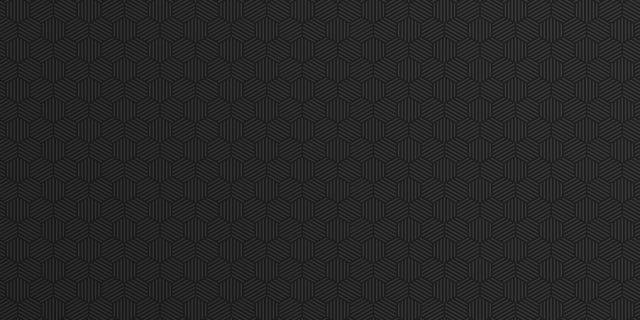
Give the GLSL for this pattern, as a Shadertoy shader.

```glsl
#define REPEATS vec2(9.0, 8.0)
#define PHASE vec2(0.25, 0.75)
#define STRIPES 7.0
#define LINE_WIDTH 0.42
#define SEAM 0.2
#define GROUND vec3(0.107, 0.107, 0.108)
#define LINE vec3(0.212, 0.212, 0.213)
#define SHADE_LEFT 0.91
#define SHADE_RIGHT 1.09

const float ROOT3 = sqrt(3.0);
const float TURN = 6.2831853;

// Centre of the nearest upright hexagon of unit width
vec2 hexCentre(vec2 p) {
    vec2 lattice = vec2(1.0, ROOT3);
    vec2 a = floor(p / lattice + 0.5) * lattice;
    vec2 b = (floor(p / lattice) + 0.5) * lattice;
    return dot(p - a, p - a) < dot(p - b, p - b) ? a : b;
}

// Distance from a point inside the hexagon to its nearest side
float hexInset(vec2 p) {
    p = abs(p);
    return 0.5 - max(p.x, dot(p, vec2(0.5, 0.5 * ROOT3)));
}

// One of three stripe directions, cycling along each row
float stripeAngle(vec2 centre) {
    float row = round(centre.y / (0.5 * ROOT3));
    float kind = mod(round(centre.x - 1.5 * row), 3.0);
    return kind * TURN / 3.0;
}

float coverage(float signedDepth, float pixel) {
    return clamp(signedDepth / pixel + 0.5, 0.0, 1.0);
}

void mainImage(out vec4 fragColor, in vec2 fragCoord) {
    vec2 uv = fragCoord / iResolution.xy;

    // Each repeat spans three hexagons across and two rows down
    vec2 p = (uv * REPEATS - PHASE) * vec2(3.0, ROOT3);
    float pixel = STRIPES * 3.0 * REPEATS.x / iResolution.x;

    vec2 centre = hexCentre(p);
    vec2 local = p - centre;
    float angle = stripeAngle(centre);

    // Parallel lines, stopped just short of the hexagon sides
    float across = dot(local, vec2(cos(angle), sin(angle))) * STRIPES;
    float offset = abs(across - round(across));
    float line = coverage(0.5 * LINE_WIDTH - offset, pixel);
    line *= coverage(hexInset(local) * STRIPES - SEAM, pixel);

    // Soft light from the upper right
    float shade = mix(SHADE_LEFT, SHADE_RIGHT, smoothstep(-0.1, 1.0, uv.x));
    shade += 0.06 * (uv.y - 0.5);

    fragColor = vec4(mix(GROUND, LINE, line) * shade, 1.0);
}
```
